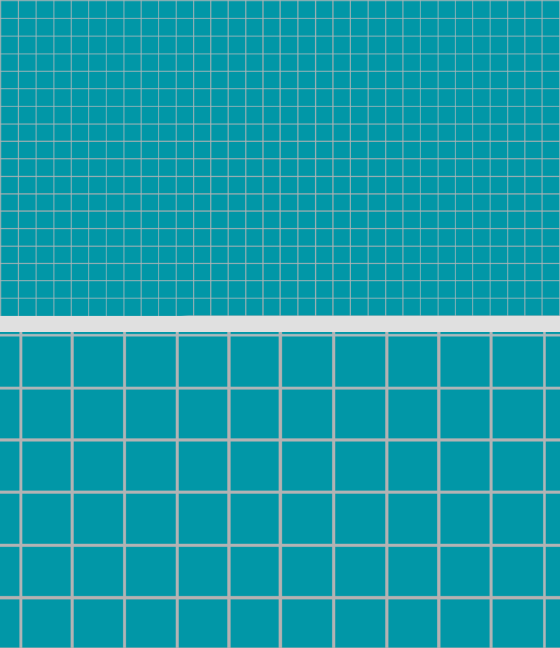
Top, the full canvas; bottom, a detail of the centre.
A WebGL 2 fragment shader for this pattern:

```glsl
#version 300 es
precision highp float;

#define COLUMNS 32.0
#define ROWS 18.0
#define LINE_WIDTH 0.054
#define WIDTH_VARIATION 0.22
#define FILTER_PIXELS 1.25
#define DRIFT 0.0417
#define JITTER 0.010
#define TEAL vec3(0.004, 0.592, 0.655)
#define COOL_LINE vec3(0.65, 0.73, 0.745)
#define WARM_LINE vec3(0.72, 0.69, 0.69)

uniform vec2 u_resolution;
out vec4 fragColor;

const float PI = 3.14159265;

// Slow drift of the line spacing across the canvas, in cells
vec2 spacingDrift(vec2 uv) {
    vec2 bulge = 0.8 * vec2(abs(sin(2.0 * PI * uv.x)), sin(PI * uv.y));
    vec2 borderEase = mix(vec2(0.5), vec2(1.0), smoothstep(0.0, 0.03, uv));
    return DRIFT * (1.4 - 2.0 * uv + bulge) * borderEase;
}

// Layered sines vary each line, from -1 to 1, strongest near the centre
vec2 lineWave(vec2 index) {
    vec2 slow = sin(index * vec2(0.3, 0.4) - vec2(3.3, 2.8));
    return 0.7 * slow + 0.3 * sin(index * 1.7 + 0.6);
}

// Box-filtered coverage of a line centred at distance zero
vec2 lineCoverage(vec2 dist, vec2 width, vec2 footprint) {
    vec2 halfFoot = 0.5 * footprint;
    vec2 halfLine = 0.5 * width;
    vec2 overlap = min(dist + halfFoot, halfLine) - max(dist - halfFoot, -halfLine);
    return clamp(overlap / footprint, 0.0, 1.0);
}

void main() {
    vec2 uv = gl_FragCoord.xy / u_resolution;
    uv.y = 1.0 - uv.y; // rows count down from the top

    // Cell coordinates and nearest grid lines
    vec2 count = vec2(COLUMNS, ROWS);
    vec2 cell = uv * count - spacingDrift(uv);
    vec2 index = floor(cell + 0.5);
    vec2 dist = abs(cell - index - JITTER * sin(index * 1.7 + 2.6));

    // Uneven line weight, with the bottom border worn away at the left
    vec2 wave = lineWave(index);
    vec2 width = LINE_WIDTH * (1.0 + WIDTH_VARIATION * wave);
    vec2 coverage = lineCoverage(dist, width, FILTER_PIXELS * count / u_resolution);
    float worn = step(ROWS - 0.5, index.y) * (1.0 - smoothstep(0.32, 0.34, uv.x));
    coverage.y *= 1.0 - 0.8 * worn;

    // Vertical lines, then horizontal lines over the teal ground
    vec2 warmth = 0.5 + 0.5 * wave;
    vec3 color = mix(TEAL, mix(COOL_LINE, WARM_LINE, warmth.x), coverage.x);
    color = mix(color, mix(COOL_LINE, WARM_LINE, warmth.y), coverage.y);
    fragColor = vec4(color, 1.0);
}
```
